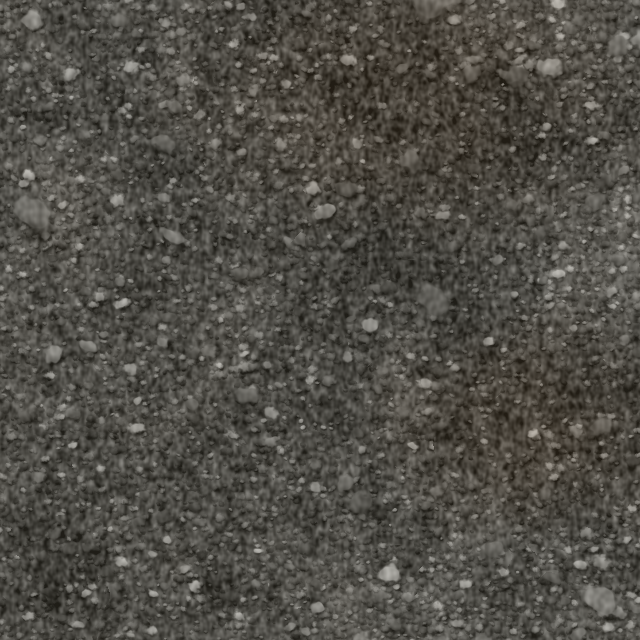
Reproduce this texture procedurally as a Shadertoy shader.

```glsl
vec2 hash2(vec2 p) {
    vec3 q = fract(p.xyx * vec3(0.1031, 0.1030, 0.0973));
    q += dot(q, q.yzx + 33.33);
    return fract((q.xx + q.yz) * q.zy);
}

float gradientDot(vec2 corner, vec2 offset) {
    float angle = 6.2832 * hash2(corner + 61.0).x;
    return dot(vec2(cos(angle), sin(angle)), offset);
}

float gradientNoise(vec2 p) {
    vec2 i = floor(p), f = fract(p);
    vec2 u = f * f * f * (f * (f * 6.0 - 15.0) + 10.0);
    vec2 e = vec2(1.0, 0.0);
    float low = mix(gradientDot(i, f), gradientDot(i + e, f - e), u.x);
    float high = mix(gradientDot(i + e.yx, f - e.yx), gradientDot(i + 1.0, f - 1.0), u.x);
    return mix(low, high, u.y);
}

float fbm(vec2 p) {
    float sum = 0.0, amplitude = 1.0;
    for (int i = 0; i < 3; i++) {
        sum += amplitude * gradientNoise(p);
        p = p * 2.1 + 17.3;
        amplitude *= 0.6;
    }
    return sum;
}

vec2 rotate(vec2 p, float angle) {
    float c = cos(angle), s = sin(angle);
    return vec2(c * p.x + s * p.y, c * p.y - s * p.x);
}

// Lays jittered, uneven stones over the given brightness.
float scatterStones(float light, vec2 p, float density, vec2 toneRange, float softness, float seed) {
    vec2 cell = floor(p);
    float wobble = 0.55 * gradientNoise(p * 2.6 + seed) + 0.25 * gradientNoise(p * 5.0 - seed);
    for (int y = -1; y <= 1; y++) {
        for (int x = -1; x <= 1; x++) {
            vec2 id = cell + vec2(x, y);
            vec2 place = hash2(id + seed);
            vec2 form = hash2(id + seed + 113.0);
            vec2 kind = hash2(id + seed + 271.0);
            if (kind.x > density) continue;

            vec2 offset = p - id - 0.5 - 0.7 * (place - 0.5);
            float radius = mix(0.22, 0.44, form.x);
            vec2 axes = radius * vec2(mix(0.9, 1.4, place.y), mix(1.0, 0.65, place.x));
            float tilt = (form.y - 0.5) * 1.2;
            float dist = length(rotate(offset, tilt) / axes) + wobble;
            float shadowDist = length(rotate(offset + vec2(-0.05, 0.16), tilt) / axes) + wobble;

            float shadow = 1.0 - smoothstep(0.6, 1.5, shadowDist);
            float cover = 1.0 - smoothstep(1.0 - softness, 1.0 + softness, dist);
            float tone = mix(toneRange.x, toneRange.y, kind.y * kind.y);
            tone += 0.06 * offset.y / radius - 0.05 * dist;
            light = mix(light * (1.0 - 0.30 * shadow), tone, cover);
        }
    }
    return light;
}

float patchMask(vec2 p, vec2 center, vec2 size) {
    return 1.0 - smoothstep(0.1, 1.3, length((p - center) / size));
}

void mainImage(out vec4 fragColor, in vec2 fragCoord) {
    vec2 uv = fragCoord / iResolution.y;

    // Bare brown earth and broad drifts of gravel
    float drift = fbm(uv * 4.5 + 3.0);
    float earth = patchMask(uv, vec2(0.66, 0.86), vec2(0.40, 0.26));
    earth = max(earth, patchMask(uv, vec2(0.83, 0.34), vec2(0.24, 0.18)));
    earth = clamp(0.85 * earth + 0.35 * drift, 0.0, 1.0);
    float bank = patchMask(uv, vec2(0.95, 0.64), vec2(0.16, 0.20));
    bank = max(bank, patchMask(uv, vec2(0.80, 0.06), vec2(0.40, 0.14)));
    bank = max(bank, patchMask(uv, vec2(0.96, 0.96), vec2(0.28, 0.16)));
    float gravel = clamp(1.0 + 0.7 * drift - 0.5 * earth + 0.7 * bank, 0.3, 1.9);

    // Soil grit
    float light = 0.300 + 0.05 * drift - 0.04 * earth;
    light += 0.16 * gradientNoise(uv * vec2(88.0, 66.0));
    light += 0.13 * gradientNoise(uv * vec2(165.0, 125.0) + 9.0);

    // Stones from fine to coarse
    light = scatterStones(light, uv * 96.0, 0.42 * gravel, vec2(0.27, 0.54), 0.55, 7.0);
    light = scatterStones(light, uv * 64.0 + 5.3, 0.32 * gravel, vec2(0.29, 0.60), 0.48, 19.0);
    light = scatterStones(light, uv * 42.0 + 2.7, 0.16 * gravel, vec2(0.34, 0.66), 0.36, 37.0);
    light = scatterStones(light, uv * 25.0 + 8.1, 0.06 * gravel, vec2(0.38, 0.66), 0.22, 53.0);
    light = scatterStones(light, uv * 13.0 + 1.6, 0.012 * gravel, vec2(0.36, 0.50), 0.14, 83.0);

    // Uneven surface shared by soil and stones, from broad to fine
    light += 0.06 * drift + 0.05 * bank - 0.02 * earth;
    light += 0.07 * gradientNoise(uv * 20.0 + 23.0);
    light += 0.10 * gradientNoise(uv * vec2(46.0, 42.0) + 47.0);
    light += 0.13 * gradientNoise(uv * vec2(118.0, 84.0) + 31.0);

    // Cool grey gravel, warm brown earth
    vec3 coolTint = vec3(0.010, 0.004, -0.018);
    vec3 earthTint = vec3(0.026, 0.000, -0.038);
    vec3 color = max(light, 0.11) + mix(coolTint, earthTint, earth);
    fragColor = vec4(clamp(color, 0.0, 1.0), 1.0);
}
```
